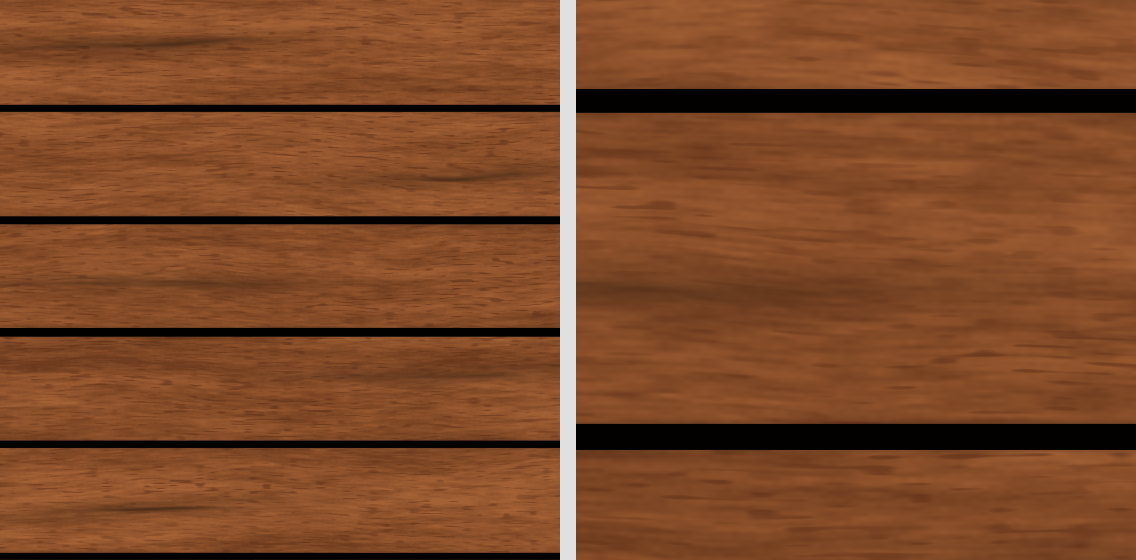
Left: the whole. Right: its middle third, enlarged.
Write a WebGL 2 fragment shader that draws this texture.

```glsl
#version 300 es
precision highp float;
// Five horizontal hardwood deck boards separated by narrow black joints.
// Stretched value noise makes grain bands, fibres and short pores; each
// board has its own seed, a slight tone shift and one dark mineral streak.

uniform vec2 u_resolution;
out vec4 fragColor;

float hash(vec2 cell) {
    uvec2 n = uvec2(ivec2(cell)) * uvec2(1597334677u, 3812015801u);
    uint h = (n.x ^ n.y) * 1597334677u;
    h = (h ^ (h >> 15)) * 2246822519u;
    return float((h ^ (h >> 13)) & 65535u) / 65535.0;
}

float noise(vec2 p) {
    vec2 cell = floor(p), f = fract(p);
    f = f * f * (3.0 - 2.0 * f);
    return mix(mix(hash(cell), hash(cell + vec2(1, 0)), f.x),
               mix(hash(cell + vec2(0, 1)), hash(cell + vec2(1, 1)), f.x), f.y);
}

// Sum of grain layers, from broad bands to thin fibres, centred on zero
float grain(vec2 p) {
    float sum = 0.0, weight = 0.42;
    vec2 frequency = vec2(1.7, 19.0);
    for (int i = 0; i < 5; i++) {
        sum += weight * (noise(p * frequency + float(i) * 37.0) - 0.5);
        frequency *= vec2(2.3, 2.1);
        weight *= 0.97;
    }
    return sum;
}

// Dark tapered streak: a soft cloud holding finer dark lines
float streak(vec2 uv, float across, float board, float fibre) {
    float alternate = mod(board, 2.0);
    float centreX = 0.27 + 0.55 * alternate;
    float centreY = 0.52 + 0.12 * cos(1.8 * (board - 1.0));
    float bend = 0.12 * (noise(vec2(uv.x * 4.0, board * 7.0)) - 0.5);
    float dy = across - centreY - bend - 0.12 * (uv.x - centreX);
    float dx = (uv.x - centreX) / 0.24;
    float cloud = exp(-dx * dx - dy * dy / 0.007);
    float line = exp(-dx * dx * 0.6 - dy * dy / 0.0004);
    return cloud * (0.25 + 0.6 * fibre) + 0.4 * line * fibre;
}

void main() {
    vec2 uv = gl_FragCoord.xy / u_resolution;
    float y = uv.y * 5.0;
    float board = min(floor(y), 4.0);
    float across = y - board;

    // Gently wandering grain direction, seeded per board
    vec2 p = uv + vec2(board * 13.7, board * 3.1);
    p.y += 0.025 * noise(vec2(p.x * 2.6, p.y * 5.0))
         + 0.006 * noise(vec2(p.x * 9.0, p.y * 14.0));

    // Wood tone
    float boardTone = 0.05 * cos(board * 1.9 + 0.3);
    float tone = 0.52 + 0.9 * grain(p) + boardTone;
    tone += 0.12 * (noise(uv * vec2(210.0, 380.0)) - 0.5);
    vec3 wood = mix(vec3(0.435, 0.235, 0.118), vec3(0.645, 0.382, 0.210),
                    clamp(tone, 0.0, 1.0));

    // Short reddish pores, gathered in patches
    float patches = noise(p * vec2(4.0, 28.0) + 91.0);
    float pore = smoothstep(0.66, 0.95, noise(p * vec2(42.0, 330.0) + 17.0));
    wood = mix(wood, vec3(0.36, 0.175, 0.085), pore * (0.18 + 0.4 * patches));

    // Mineral streak
    float fibre = noise(p * vec2(7.0, 170.0) + 53.0);
    float dark = streak(uv, across, board, fibre);
    wood = mix(wood, vec3(0.27, 0.155, 0.08), clamp(dark * 0.75, 0.0, 0.8));

    // Joints, slightly wider towards the middle, with a soft shaded rim
    float joint = min(floor(y + 0.467), 4.0);
    float halfWidth = 0.031 + 0.008 * exp(-(joint - 2.2) * (joint - 2.2));
    float edge = abs(y - joint - 0.033) - halfWidth;
    float pixel = 5.0 / u_resolution.y;
    wood *= 1.0 - 0.14 * exp(-max(edge, 0.0) / 0.012);
    float cover = smoothstep(-0.6 * pixel, 0.6 * pixel, edge);
    fragColor = vec4(mix(vec3(0.006, 0.002, 0.001), wood, cover), 1.0);
}
```
